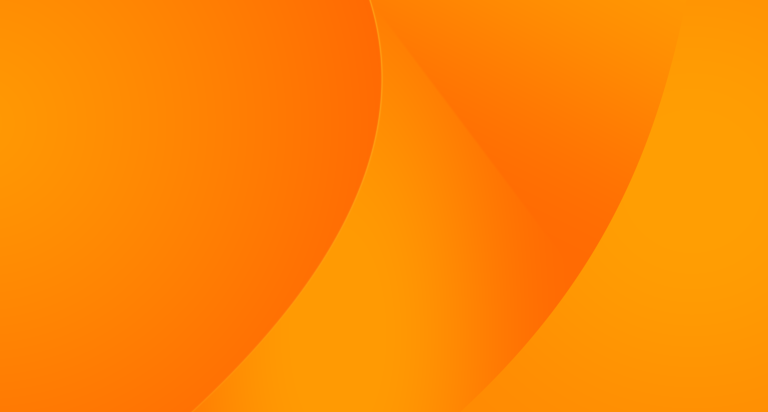
A Shadertoy shader for this background:

```glsl
// Overlapping curved orange sheets with soft shading, a diagonal fold and a thin lit rim.

// Tones are green-channel levels, from deep orange to amber.
const float DEEP_TONE = 0.42;
const float AMBER_TONE = 0.61;
const float RED_LEVEL = 1.0;
const float BLUE_LEVEL = 0.012;

// Sheet edges: x as a cubic in y, in units of canvas height.
const vec4 LEFT_EDGE = vec4(0.466, 1.0764, -0.5464, -0.098);
const vec4 RIGHT_EDGE = vec4(1.117, 1.0852, -0.7298, 0.1936);

// Straight fold between the two curved edges.
const vec2 FOLD_TOP = vec2(0.898, 1.0);
const vec2 FOLD_BOTTOM = vec2(1.402, 0.329);
const float FOLD_SOFTNESS = 0.004;

// Glow centres.
const vec2 LEFT_GLOW = vec2(-0.05, 0.70);
const vec2 MIDDLE_GLOW = vec2(0.82, 0.19);
const vec2 RIGHT_GLOW = vec2(1.68, 0.56);

const vec3 RIM_COLOR = vec3(1.0, 0.65, 0.09);
const float RIM_WIDTH = 0.0022;
const float RIM_STRENGTH = 0.75;

// Approximate signed distance to a cubic edge, positive on its right.
float edgeDistance(vec2 p, vec4 k) {
    float x = k.x + p.y * (k.y + p.y * (k.z + p.y * k.w));
    float slope = k.y + p.y * (2.0 * k.z + 3.0 * k.w * p.y);
    return (p.x - x) / sqrt(1.0 + slope * slope);
}

// Signed distance to the fold, positive above and to its right.
float foldDistance(vec2 p) {
    vec2 along = normalize(FOLD_BOTTOM - FOLD_TOP);
    return dot(p - FOLD_TOP, vec2(-along.y, along.x));
}

float leftTone(vec2 p) {
    return 0.60 - 0.165 * pow(length(p - LEFT_GLOW) / 0.9, 1.2);
}

float middleTone(vec2 p) {
    float d = length((p - MIDDLE_GLOW) * vec2(1.0, 0.45));
    return mix(AMBER_TONE - 0.005, DEEP_TONE, smoothstep(0.08, 0.58, d));
}

float foldedTone(vec2 p) {
    return DEEP_TONE + 0.18 * smoothstep(1.05, 1.95, p.y + 0.5 * p.x);
}

float rightTone(vec2 p) {
    return AMBER_TONE + 0.01 - 0.075 * smoothstep(0.1, 0.8, length(p - RIGHT_GLOW));
}

void mainImage(out vec4 fragColor, in vec2 fragCoord) {
    vec2 p = fragCoord / iResolution.y;
    float blur = 0.75 / iResolution.y;

    float leftDist = edgeDistance(p, LEFT_EDGE);
    float rightDist = edgeDistance(p, RIGHT_EDGE);
    float foldBlur = max(FOLD_SOFTNESS, blur);

    // Stack the sheets.
    float tone = mix(middleTone(p), foldedTone(p),
                     smoothstep(-foldBlur, foldBlur, foldDistance(p)));
    tone = mix(tone, rightTone(p), smoothstep(-blur, blur, rightDist));
    tone = mix(leftTone(p), tone, smoothstep(-blur, blur, leftDist));
    vec3 color = vec3(RED_LEVEL, tone, BLUE_LEVEL);

    // Lit rim, strongest on the upper bend.
    float rim = exp(-pow(leftDist / RIM_WIDTH, 2.0));
    float rimFade = mix(0.45, 1.0, smoothstep(0.1, 0.75, p.y));
    color = mix(color, RIM_COLOR, rim * rimFade * RIM_STRENGTH);

    fragColor = vec4(color, 1.0);
}
```
